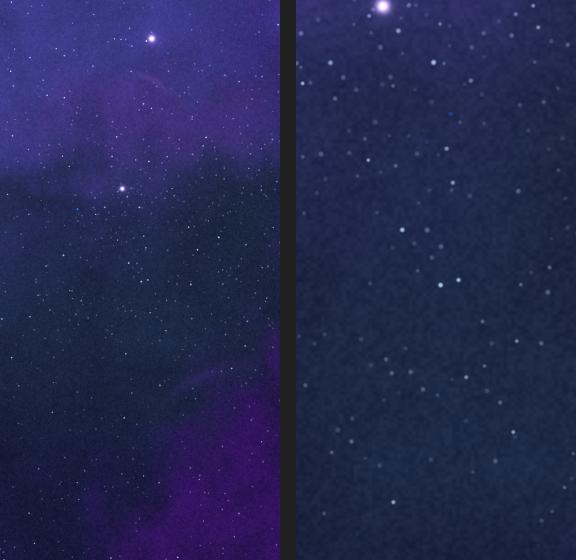
Left, the full canvas; right, a detail of the centre.
Reproduce this texture procedurally as a WebGL 2 fragment shader.

```glsl
#version 300 es
precision highp float;
// Night sky: blue and violet nebula clouds over navy, sprinkled with small stars.

#define NAVY vec3(0.107, 0.150, 0.262)
#define MIDNIGHT vec3(0.086, 0.098, 0.230)
#define INDIGO vec3(0.222, 0.225, 0.520)
#define VIOLET vec3(0.275, 0.190, 0.500)
#define PURPLE vec3(0.188, 0.072, 0.360)
#define TEAL_SHADE vec3(0.096, 0.140, 0.225)
#define GRAIN 0.038
#define WARP 0.30
#define FINE_WARP 0.22
#define STAR_RADIUS 0.0042
#define STAR_DENSITY 0.26

uniform vec2 u_resolution;
out vec4 fragColor;

// Integer hash: two random values in 0..1 for a lattice cell.
vec2 hash2(vec2 cell) {
    uvec2 v = uvec2(ivec2(floor(cell)) + 4096);
    v = v * 1664525u + 1013904223u;
    v.x += v.y * 1664525u;
    v.y += v.x * 1664525u;
    v ^= v >> 16u;
    v.x += v.y * 1664525u;
    v.y += v.x * 1664525u;
    v ^= v >> 16u;
    return vec2(v & 65535u) / 65535.0;
}

float valueNoise(vec2 p) {
    vec2 i = floor(p), f = fract(p);
    f = f * f * (3.0 - 2.0 * f);
    float low = mix(hash2(i).x, hash2(i + vec2(1, 0)).x, f.x);
    float high = mix(hash2(i + vec2(0, 1)).x, hash2(i + vec2(1, 1)).x, f.x);
    return mix(low, high, f.y);
}

float fbm(vec2 p) {
    float sum = 0.0, amp = 0.5;
    for (int i = 0; i < 5; i++) {
        sum += amp * valueNoise(p);
        p = mat2(1.6, 1.2, -1.2, 1.6) * p + 17.3;
        amp *= 0.5;
    }
    return sum;
}

float softBlob(vec2 p, vec2 center, vec2 size) {
    vec2 d = (p - center) / size;
    return exp(-dot(d, d));
}

// Thin fading wisp along a slanted axis.
float wisp(vec2 p, vec2 center, vec2 axis, vec2 size) {
    vec2 d = p - center;
    return softBlob(vec2(dot(d, axis), dot(d, vec2(-axis.y, axis.x))), vec2(0), size);
}

vec3 nebula(vec2 p) {
    float cloud = fbm(p * 3.2 + 5.0);
    float detail = fbm(p * 9.0 + 31.0);
    vec2 fine = vec2(detail, fbm(p * 9.0 + 83.0)) - 0.48;
    vec2 w = p + WARP * (vec2(cloud, fbm(p * 3.2 + 47.0)) - 0.48) + FINE_WARP * fine;

    vec3 col = mix(MIDNIGHT, NAVY, smoothstep(0.1, 0.9, w.y));
    col = mix(col, INDIGO, smoothstep(0.72, 1.78, w.y - 0.16 * w.x));

    // Violet band, shaded right-hand side and upper corner.
    float band = softBlob(w, vec2(0.44, 1.55), vec2(0.30, 0.19))
               + softBlob(w, vec2(0.80, 1.52), vec2(0.22, 0.15));
    col = mix(col, VIOLET, min(band, 1.0) * 0.72);
    col = mix(col, TEAL_SHADE, 0.90 * softBlob(w, vec2(0.92, 1.18), vec2(0.38, 0.19)));
    col = mix(col, TEAL_SHADE, 0.55 * softBlob(w, vec2(0.10, 1.29), vec2(0.15, 0.07)));
    col = mix(col, PURPLE, 0.40 * softBlob(w, vec2(1.05, 1.85), vec2(0.25, 0.35)));

    // Purple cloud filling the lower right.
    float lower = smoothstep(0.10, 0.72, w.x - 0.75 * w.y);
    col = mix(col, PURPLE, min(lower * (0.65 + 0.7 * detail), 1.0));

    // Wisps stay close to straight.
    vec2 s = mix(p, w, 0.2);
    col += vec3(0.07, 0.03, 0.05) * wisp(s, vec2(0.55, 1.70), vec2(0.88, -0.47), vec2(0.08, 0.012));
    col += vec3(0.04, 0.02, 0.07) * wisp(s, vec2(0.70, 0.64), vec2(0.90, 0.44), vec2(0.12, 0.016));
    return col * (0.76 + 0.22 * cloud + 0.28 * detail);
}

// One star at most per cell of a turned grid, kept clear of the cell borders.
vec3 starLayer(vec2 p, float cells, float density, float strength, float pixel) {
    p = mat2(0.8, 0.6, -0.6, 0.8) * p;
    vec2 cell = floor(p * cells);
    vec2 pick = hash2(cell + cells * 3.0);
    vec2 kind = hash2(cell + cells * 7.0);
    float margin = min((STAR_RADIUS + 0.4 * pixel) * cells, 0.45);
    vec2 spot = (cell + mix(vec2(margin), vec2(1.0 - margin), hash2(cell + cells * 11.0))) / cells;
    float radius = STAR_RADIUS * mix(0.65, 1.0, kind.x);
    float dotMask = 1.0 - smoothstep(0.2 * radius, radius + 0.4 * pixel, distance(p, spot));
    vec3 tint = kind.y > 0.95 ? vec3(0.05, 0.50, 1.0) : vec3(0.75, 0.85, 0.88);
    float light = strength * mix(0.35, 1.0, pick.y * pick.y * pick.y);
    return tint * light * dotMask * step(pick.x, density);
}

vec3 brightStar(vec2 p, vec2 center, float size) {
    float d = distance(p, center) / size;
    return vec3(0.9, 0.80, 0.85) * exp(-d * d) + vec3(0.24, 0.15, 0.30) * exp(-d * 0.75);
}

void main() {
    vec2 p = gl_FragCoord.xy / u_resolution.x;
    float pixel = 1.0 / u_resolution.x;
    vec3 col = nebula(p);
    col += GRAIN * (valueNoise(p * 230.0) + 0.6 * valueNoise(p * 121.0) - 0.8);

    // Stars gather around the middle of the sky.
    float crowd = 0.45 + softBlob(p, vec2(0.58, 1.22), vec2(0.42, 0.38));
    col += starLayer(p, 27.0, STAR_DENSITY * crowd, 0.75, pixel);
    col += starLayer(p, 47.0, STAR_DENSITY * crowd * 0.7, 0.32, pixel);
    col += brightStar(p, vec2(0.542, 1.862), 0.0105);
    col += brightStar(p, vec2(0.437, 1.326), 0.0075);
    fragColor = vec4(clamp(col, 0.0, 1.0), 1.0);
}
```
